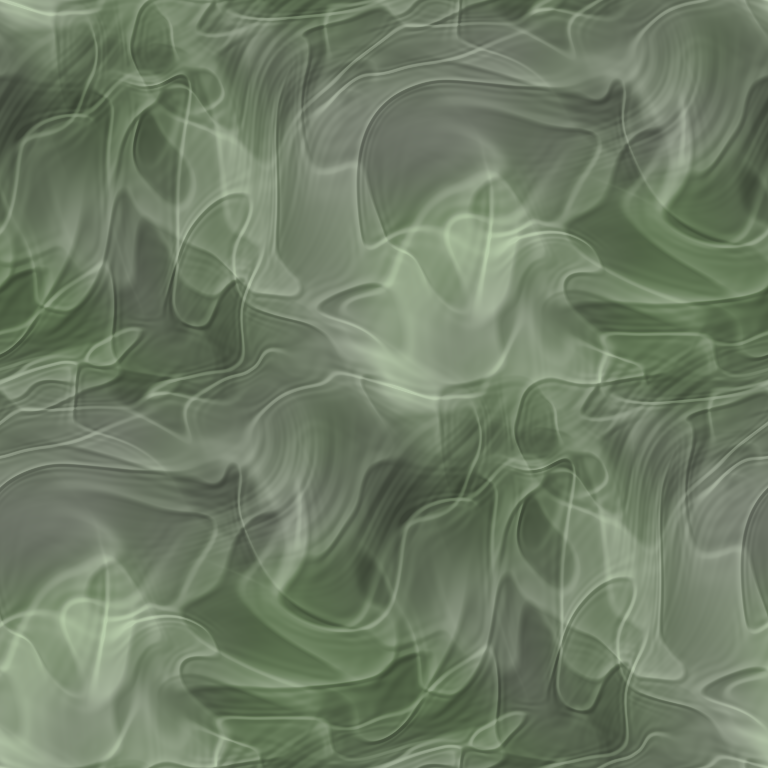
This background is drawn by a Shadertoy shader. Its source:

```glsl
// Seamless marbled green-grey veils with embossed folds and fanning streaks.

const int VEILS = 5;
const vec2 LIGHT_DIR = vec2(-0.6, 0.8);
const vec3 GREY_TINT = vec3(0.97, 1.025, 0.925);
const vec3 GREEN_TINT = vec3(0.88, 1.08, 0.765);

// Sine-free hash giving a vector in [-1, 1].
vec2 hash2(vec2 cell, float seed) {
    vec3 h = fract(vec3(cell.xyx + seed * 17.13) * vec3(0.1031, 0.1030, 0.0973));
    h += dot(h, h.yzx + 33.33);
    return fract((h.xx + h.yz) * h.zy) * 2.0 - 1.0;
}

float corner(vec2 cell, vec2 f, vec2 offset, vec2 period, float seed) {
    return dot(hash2(mod(cell + offset, period), seed), f - offset);
}

// Gradient noise that wraps over the unit square.
float noise(vec2 u, vec2 period, float seed) {
    u *= period;
    vec2 cell = floor(u), f = u - cell;
    vec2 w = f * f * f * (f * (f * 6.0 - 15.0) + 10.0);
    float low = mix(corner(cell, f, vec2(0, 0), period, seed),
                    corner(cell, f, vec2(1, 0), period, seed), w.x);
    float high = mix(corner(cell, f, vec2(0, 1), period, seed),
                     corner(cell, f, vec2(1, 1), period, seed), w.x);
    return 1.8 * mix(low, high, w.y);
}

vec2 warp(vec2 u, float period, float amount, float seed) {
    return u + amount * vec2(noise(u, vec2(period), seed),
                             noise(u, vec2(period), seed + 1.0));
}

// Diagonal axes: a unit repeat here is a half-drop repeat on the canvas.
vec2 halfDrop(vec2 p) {
    return vec2(p.x + p.y, p.x - p.y);
}

// One translucent veil: x = relief height, y = brightness.
vec2 veil(vec2 u, float seed) {
    vec2 q = warp(u, 4.0, 0.14, seed);
    float field = noise(q, vec2(3.0), seed + 2.0)
                + 0.35 * noise(q, vec2(7.0), seed + 3.0);
    float soft = smoothstep(0.0, 0.55, noise(u, vec2(3.0), seed + 4.0));
    float width = mix(0.03, 0.4, soft);
    float crisp = 1.0 - soft;
    float sheet = smoothstep(-width, width, field) * exp(-2.8 * max(field, 0.0));
    float rim = exp(-pow(field / 0.04, 2.0)) * crisp;
    float grooves = sin(field * 38.0) * exp(-5.0 * abs(field)) * crisp;
    return vec2(0.065 * sheet + 0.022 * rim + 0.013 * grooves,
                sheet + 0.25 * rim);
}

// Sum of all veils plus fine streaks following the flow.
vec2 surface(vec2 p) {
    vec2 u = halfDrop(p);
    vec2 flow = warp(u, 2.0, 0.25, 3.0);
    vec2 total = vec2(0.0);
    for (int i = 0; i < VEILS; i++) {
        total += veil(flow, 10.0 + 7.0 * float(i));
    }
    vec2 strand = warp(flow, 3.0, 0.10, 50.0);
    float fan = smoothstep(0.0, 0.5, noise(u, vec2(2.0), 53.0));
    float streaks = noise(strand, vec2(3.0, 34.0), 54.0)
                  + 0.4 * noise(strand, vec2(5.0, 70.0), 55.0);
    total.x += streaks * mix(0.007, 0.04, fan);
    return total;
}

void mainImage(out vec4 fragColor, in vec2 fragCoord) {
    vec2 p = fragCoord / iResolution.xy;
    vec2 u = halfDrop(p);

    // Directional relief lighting, compressed at steep edges.
    vec2 stepToLight = LIGHT_DIR * 0.0020;
    vec2 away = surface(p - stepToLight);
    vec2 toward = surface(p + stepToLight);
    float slope = away.x - toward.x;
    float relief = 2.3 * slope / (1.0 + 10.0 * abs(slope));

    // Cloudy base brightness under the veils.
    vec2 drift = warp(u, 2.0, 0.15, 60.0);
    float cloud = noise(drift, vec2(2.0), 62.0) + 0.5 * noise(drift, vec2(5.0), 63.0);
    float brightness = 0.337 + 0.11 * cloud + 0.043 * (away.y + toward.y) + relief;
    brightness = clamp(brightness, 0.25, 0.76);

    // Patches of green among grey, paler where the light is strong.
    float patches = noise(drift, vec2(2.0), 70.0) + 0.5 * noise(drift, vec2(4.0), 71.0);
    float green = smoothstep(-0.75, 0.6, patches);
    green *= 1.0 - 0.6 * smoothstep(0.40, 0.62, brightness);
    vec3 color = brightness * mix(GREY_TINT, GREEN_TINT, green);
    fragColor = vec4(color, 1.0);
}
```
